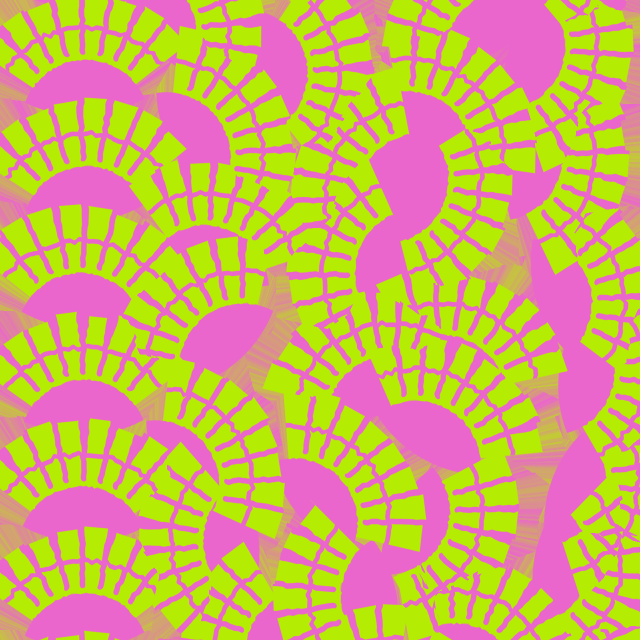
This pattern is drawn by a Shadertoy shader. Its source:

```glsl
// Scattered scallop fans: green ribbed sectors with a pink lens at each hub.
// Fans sit on a staggered, jittered grid; the deepest fan wins each point, and
// the gaps between them are filled with radial streaks blending both colours.

const vec3 GREEN = vec3(0.71, 0.925, 0.01);
const vec3 PINK = vec3(0.92, 0.40, 0.80);

const vec2 CELL = vec2(0.2, 1.0 / 6.0);   // grid pitch
const float GRID_SHIFT = 0.03;            // moves the first column inwards
const float JITTER = 0.22;                // in cells
const float HALF_ANGLE = 0.94;            // of each fan, radians
const float INNER = 0.10;                 // hub radius
const float OUTER = 0.202;                // rim radius
const float CROSS_RIB = 0.15;             // radius of the curved rib
const float BODY_CENTRE = 0.11;           // apex to middle of the motif
const float LENS_RADIUS = 0.20;           // back curve of the lens
const float LENS_OFFSET = 0.213;
const float SPOKE_GAP = 0.235;            // radians between ribs
const float MAX_SPOKE = 3.0;              // ribs on each side of the axis
const float RIB = 0.0043;                 // half width of a rib
const float WOBBLE = 0.0032;
const float PI = 3.14159265;

float hash(vec2 p) {
    return fract(sin(dot(p, vec2(127.1, 311.7))) * 43758.5453);
}

// Smooth one-dimensional value noise, one strip per seed
float noise(float x, float seed) {
    float i = floor(x), f = fract(x);
    f = f * f * (3.0 - 2.0 * f);
    return mix(hash(vec2(i, seed)), hash(vec2(i + 1.0, seed)), f);
}

// Facing of a fan: upright on the left, sideways on the right, mixed between
float fanAngle(vec2 id) {
    float turn = hash(id + 7.3);
    if (id.x < 0.5) return 0.5 * PI + 0.12 * (turn - 0.5);
    if (id.x > 3.5) return 0.7 * (turn - 0.5);
    return mix(-0.5, PI + 0.6, turn);
}

// Coordinates relative to the apex of a fan, with x along its axis
vec2 fanFrame(vec2 p, vec2 id) {
    vec2 jitter = vec2(hash(id), hash(id + 31.7)) - 0.5;
    float stagger = 0.5 * mod(id.x, 2.0);
    vec2 anchor = id + 0.5 + vec2(0.0, stagger);
    if (id.x > 0.5) anchor += 2.0 * JITTER * jitter;
    float angle = fanAngle(id);
    vec2 axis = vec2(cos(angle), sin(angle));
    vec2 d = p - anchor * CELL + axis * BODY_CENTRE;
    return vec2(dot(d, axis), axis.x * d.y - axis.y * d.x);
}

// Signed distance to the ribbed sector, with straight uneven rim pieces
float sectorDistance(float r, float a, float seed) {
    float piece = floor(a / SPOKE_GAP);
    float local = a - (piece + 0.5) * SPOKE_GAP;
    float rim = OUTER + 0.012 * (hash(vec2(piece, seed)) - 0.5);
    float inner = INNER + WOBBLE * (noise(a * 22.0, seed) - 0.5);
    float band = max(inner - r, r * cos(local) - rim);
    return max(band, (abs(a) - HALF_ANGLE) * r);
}

// Signed distance to the pink lens between the hub arc and its back curve
float lensDistance(vec2 q, float r) {
    return max(r - INNER, length(q - vec2(LENS_OFFSET, 0.0)) - LENS_RADIUS);
}

// Signed distance to the wobbly spokes and the curved cross rib
float ribDistance(float r, float a, float seed) {
    float n = clamp(floor(a / SPOKE_GAP + 0.5), -MAX_SPOKE, MAX_SPOKE);
    float sway = WOBBLE * (noise(r * 130.0, seed + n) - 0.5);
    float across = (a - n * SPOKE_GAP) * r + sway;
    float flare = 0.007 * pow(hash(vec2(n, seed + 5.0)), 2.0);
    float width = RIB + flare * smoothstep(CROSS_RIB, OUTER, r);
    float spoke = length(vec2(across, min(r - INNER - 0.012, 0.0))) - width;
    float bend = 2.0 * WOBBLE * (noise(a * 20.0, seed + 9.0) - 0.5);
    return min(spoke, abs(r - CROSS_RIB + bend) - RIB * 0.85);
}

// Filler: fine and broad rays about the apex of the nearest fan
vec3 streaks(float a, float seed) {
    float broad = noise(a * 7.0, seed + 2.0) - 0.5;
    float fine = hash(vec2(floor(a * 75.0), seed)) - 0.5;
    float t = 0.62 + 0.65 * broad + 0.28 * fine;
    return mix(GREEN, PINK, clamp(t, 0.2, 1.0));
}

vec3 pattern(vec2 p, float px) {
    p.x -= GRID_SHIFT;
    vec2 home = floor(p / CELL);
    float nearest = 10.0, lens = 10.0, seed = 0.0;
    vec2 polar = vec2(0.0);
    // Find the closest fan and the closest lens
    for (int j = -2; j <= 2; j++)
    for (int i = -2; i <= 2; i++) {
        vec2 id = home + vec2(i, j);
        if (id.x < -0.5) continue;
        vec2 q = fanFrame(p, id);
        float r = length(q), a = atan(q.y, q.x);
        float fanSeed = floor(hash(id + 3.1) * 500.0);
        float d = sectorDistance(r, a, fanSeed);
        lens = min(lens, lensDistance(q, r));
        if (d < nearest) {
            nearest = d;
            polar = vec2(r, a);
            seed = fanSeed;
        }
    }
    // Layers: streaks, then lenses, then ribbed fans
    vec3 col = mix(PINK, streaks(polar.y, seed), smoothstep(-px, px, lens));
    float rib = ribDistance(polar.x, polar.y, seed);
    vec3 fan = mix(PINK, GREEN, smoothstep(-px, px, rib));
    return mix(fan, col, smoothstep(-px, px, nearest));
}

void mainImage(out vec4 fragColor, in vec2 fragCoord) {
    float px = 0.5 / iResolution.y;
    vec3 sum = vec3(0.0);
    // Four samples smooth the seams between fans
    for (int k = 0; k < 4; k++) {
        vec2 offset = vec2(k % 2, k / 2) * 0.5 - 0.25;
        sum += pattern((fragCoord + offset) / iResolution.y, px);
    }
    fragColor = vec4(sum / 4.0, 1.0);
}
```
